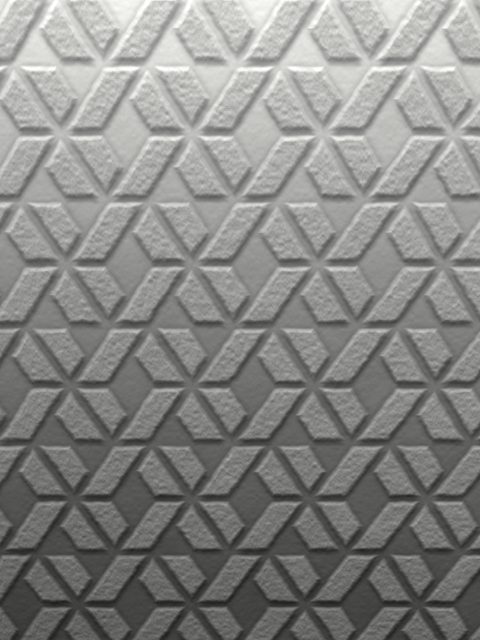
This pattern is drawn by a Shadertoy shader. Its source:

```glsl
const float ROOT3 = 1.7320508;

float hash(vec2 p) {
    vec3 q = fract(vec3(p.xyx) * 0.1031);
    q += dot(q, q.yzx + 33.33);
    return fract((q.x + q.y) * q.z);
}

float noise(vec2 p) {
    vec2 i = floor(p), f = fract(p);
    f = f * f * (3.0 - 2.0 * f);
    return mix(mix(hash(i), hash(i + vec2(1, 0)), f.x),
               mix(hash(i + vec2(0, 1)), hash(i + vec2(1, 1)), f.x), f.y);
}

float fbm(vec2 p) {
    float sum = 0.0, amp = 0.5;
    for (int i = 0; i < 4; i++) {
        sum += amp * noise(p);
        p = p * 2.03 + 17.3;
        amp *= 0.5;
    }
    return sum;
}

float smoothMin(float a, float b, float k) {
    float h = max(k - abs(a - b), 0.0) / k;
    return min(a, b) - 0.25 * k * h * h;
}

float wrapCentered(float x, float period) {
    return mod(x + 0.5 * period, period) - 0.5 * period;
}

// Hexagon cut in two along a diagonal; positive inside
float splitHexDepth(vec2 q) {
    vec2 a = abs(q);
    float hex = 0.5 * ROOT3 - max(a.y, 0.5 * ROOT3 * a.x + 0.5 * a.y);
    return smoothMin(hex, abs(0.5 * ROOT3 * q.x - 0.5 * q.y), 0.07);
}

// Slanted bar leaning right; positive inside
float slantedBarDepth(vec2 q) {
    float side = 0.25 * ROOT3 - abs(0.5 * ROOT3 * q.x + 0.5 * q.y);
    return smoothMin(0.5 * ROOT3 - abs(q.y), side, 0.07);
}

// Raised relief; alternate rows shift by one hexagon side
float reliefHeight(vec2 p) {
    float row = floor(p.y / ROOT3);
    float x = p.x + mod(row, 2.0);
    float y = p.y - (row + 0.5) * ROOT3;
    float depth = max(splitHexDepth(vec2(wrapCentered(x - 0.5, 3.0), y)),
                      slantedBarDepth(vec2(wrapCentered(x - 2.0, 3.0), y)));
    return smoothstep(0.045, 0.2, depth);
}

// Average height around a point, used to darken grooves
float occlusion(vec2 p, float radius) {
    float sum = 0.0;
    for (int i = 0; i < 8; i++) {
        float angle = float(i) * 0.785398;
        sum += reliefHeight(p + radius * vec2(cos(angle), sin(angle)));
    }
    return sum / 8.0;
}

// Receding surface: y runs down, one unit is a hexagon side
vec2 surfacePoint(vec2 canvas) {
    float down = 1.0125 - canvas.y;
    float period = 0.2125 * (1.0 - 0.1736 * down);
    float row = down / (0.1149 - 0.01993 * down);
    return vec2(3.0 * (canvas.x - 0.2995) / period, row * ROOT3);
}

void mainImage(out vec4 fragColor, in vec2 fragCoord) {
    vec2 canvas = fragCoord / iResolution.y;
    vec2 uv = fragCoord / iResolution.xy;
    vec2 p = surfacePoint(canvas);

    // Slightly uneven moulded edges
    vec2 wobble = vec2(noise(p * 5.0), noise(p * 5.0 + 41.0)) - 0.5;
    vec2 q = p + 0.035 * wobble;

    float height = reliefHeight(q);
    float e = 0.025;
    vec2 slope = vec2(reliefHeight(q + vec2(e, 0)) - reliefHeight(q - vec2(e, 0)),
                      reliefHeight(q + vec2(0, e)) - reliefHeight(q - vec2(0, e))) / (2.0 * e);

    // Light falls from the top and fades toward the bottom
    float raisedTone = mix(0.41, 0.75, uv.y);
    float flatTone = mix(0.27, 0.9, pow(uv.y, 1.35));
    float tone = mix(flatTone, raisedTone, height);
    float rim = dot(slope, normalize(vec2(0.2, 1.0)));
    tone += mix(0.018, 0.03, uv.y) * max(rim, 0.0);
    tone += mix(0.014, 0.02, uv.y) * min(rim, 0.0);

    // Groove shade and shadow under lower edges
    float shadow = reliefHeight(q - vec2(0.03, 0.16));
    tone *= 1.0 - (1.0 - height) * (0.3 * occlusion(q, 0.16) + 0.2 * shadow);

    // Embossed grain, rougher on the raised parts
    float grain = fbm(p * 9.0 + vec2(0.05, 0.35)) - fbm(p * 9.0 - vec2(0.05, 0.35));
    tone += mix(0.07, 0.26, height) * grain * mix(0.75, 1.0, uv.y);
    tone += 0.05 * (fbm(p * 1.3 + 7.0) - 0.47);

    // Broad glow above, dimmer lower left
    vec2 glowOffset = (uv - vec2(0.4, 1.0)) / vec2(0.5, 0.3);
    tone += 0.06 * exp(-dot(glowOffset, glowOffset));
    tone *= 1.0 - 0.1 * (1.0 - uv.x) * (1.0 - uv.y);

    fragColor = vec4(clamp(tone * vec3(1.0, 1.0, 0.985), 0.0, 1.0), 1.0);
}
```
